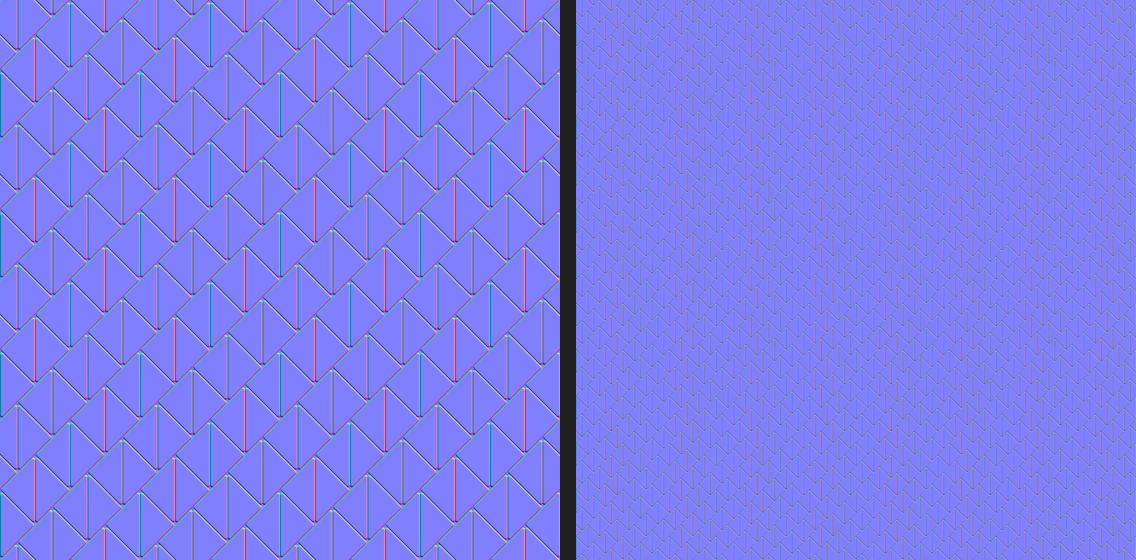
Left: one tile. Right: repeated 3 by 3.
This texture map is drawn by a Shadertoy shader. Its source:

```glsl
// Tangent-space normal map of bevelled right triangles laid in staggered diagonal strips.

// Offset from the nearest point of a triangle core, zero inside it.
// The full triangle has corners (0,2), (0,-2), (2,0); inset shrinks every side.
vec2 offsetFromCore(vec2 q, float inset) {
    float side = q.y < 0.0 ? -1.0 : 1.0;
    q.y = abs(q.y);
    vec2 tip = vec2(inset, 2.0 - inset * (1.0 + sqrt(2.0)));
    vec2 nearest = q;
    if (q.x < inset) {
        nearest = vec2(inset, min(q.y, tip.y));
    } else if (q.x + q.y > tip.x + tip.y) {
        float t = clamp(0.5 * (q.x - tip.x - q.y + tip.y), 0.0, tip.y);
        nearest = tip + t * vec2(1.0, -1.0);
    }
    return (q - nearest) * vec2(1.0, side);
}

vec3 tileNormal(vec2 p) {
    // Diagonal strips, each shifted by half a tile against its neighbour
    float across = p.x - p.y;
    float strip = floor(across / 4.0);
    float a = across - 4.0 * strip;
    float f = mod(p.x - 1.0 - strip, 2.0);

    // The second triangle of each pair is the first turned half round
    float turn = 1.0;
    if (a < 2.0 * f) {
        turn = -1.0;
        f = 2.0 - f;
        a = 4.0 - a;
    }

    // Rounded edge: flat top, steep bevel, flat floor in the gaps
    float radius = 0.1, gap = 0.02;
    vec2 v = turn * offsetFromCore(vec2(f, f - a + 2.0), radius + gap);
    float d = length(v);
    float slope = 4.0 * smoothstep(radius - 0.05, radius - 0.01, d)
                      * (1.0 - smoothstep(radius + gap, radius + 2.5 * gap, d));
    return normalize(vec3(v / max(d, 1e-4) * slope, 1.0));
}

void mainImage(out vec4 fragColor, in vec2 fragCoord) {
    // Average a 4 by 4 grid of samples per pixel
    vec3 color = vec3(0.0);
    for (int i = 0; i < 16; i++) {
        vec2 jitter = (vec2(i % 4, i / 4) + 0.5) / 4.0 - 0.5;
        vec2 uv = (fragCoord + jitter) / iResolution.xy;
        color += tileNormal(uv * 32.0) * 0.5 + 0.5;
    }
    fragColor = vec4(color / 16.0, 1.0);
}
```
